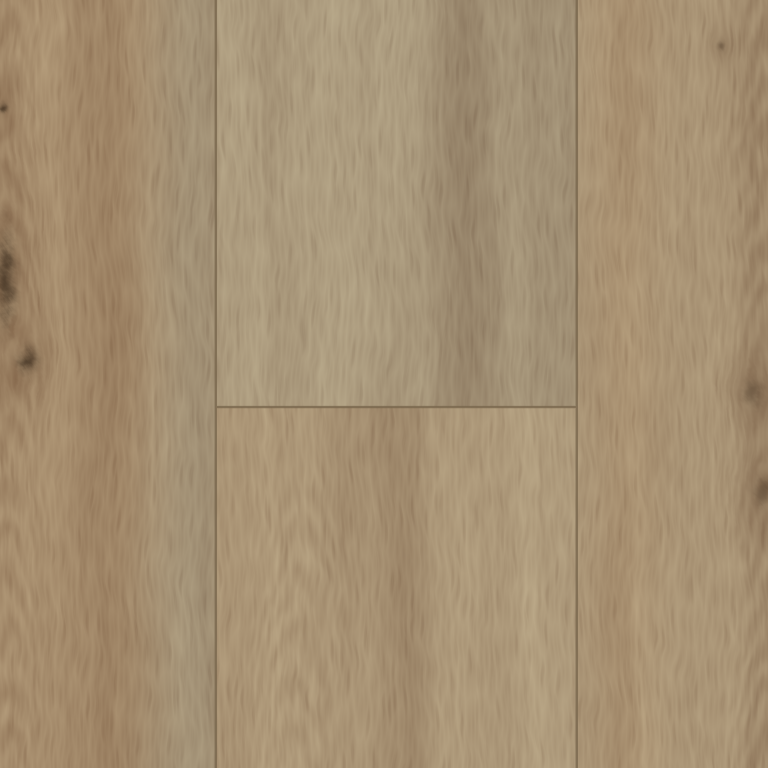
This texture is drawn by a WebGL 1 fragment shader. Its source:

```glsl
precision highp float;

uniform vec2 u_resolution;

const vec2 PLANK_SIZE = vec2(0.47, 2.0);
const vec2 PLANK_ORIGIN = vec2(0.281, 0.47);
const vec3 DARK_OAK = vec3(0.54, 0.45, 0.35);
const vec3 PALE_OAK = vec3(0.70, 0.63, 0.51);
const vec3 WARM_TINT = vec3(0.018, -0.006, -0.020);
const vec3 KNOT_BROWN = vec3(0.25, 0.19, 0.13);
const vec3 SEAM_BROWN = vec3(0.47, 0.40, 0.30);

float hash(vec2 p) {
  return fract(sin(dot(p, vec2(127.1, 311.7))) * 4375.85);
}

// Distance to the nearest scattered cell point
float cells(vec2 p) {
  vec2 cell = floor(p);
  float nearest = 2.0;
  for (int j = -1; j <= 1; j++) {
    for (int i = -1; i <= 1; i++) {
      vec2 c = cell + vec2(float(i), float(j));
      vec2 point = c + vec2(hash(c), hash(c + 37.3));
      nearest = min(nearest, distance(p, point));
    }
  }
  return nearest;
}

// Layered sines, each bent by a slower one
float waves(vec2 p, float seed) {
  float sum = 0.0;
  float gain = 0.5;
  for (int i = 0; i < 5; i++) {
    sum += gain * sin(p.x + seed + 1.4 * sin(p.y + 0.6 * p.x + seed * 1.7));
    p = p * 1.83 + vec2(2.1, 4.7);
    gain *= 0.65;
  }
  return sum;
}

float streak(float x, float centre, float width) {
  float d = (x - centre) / width;
  return exp(-d * d);
}

// Nested cathedral grain lines around a vertical axis
float arches(vec2 p, float axis, float steepness, float width) {
  float d = p.x - axis;
  float rings = sin(95.0 * (p.y + steepness * d * d));
  return rings * streak(p.x, axis, width);
}

// Tone and warmth across one plank
vec2 plankLook(float u, float column, float row) {
  if (column < -0.5) {
    float tone = 0.69 - 0.24 * streak(u, 0.69, 0.12) - 0.16 * streak(u, 0.40, 0.07);
    return vec2(tone, mix(0.9, -0.4, smoothstep(0.72, 0.95, u)));
  }
  if (column > 0.5) {
    float tone = 0.83 - 0.17 * streak(u, 0.13, 0.08) - 0.38 * streak(u, 0.53, 0.10);
    return vec2(tone, 0.35 + 0.4 * streak(u, 0.14, 0.1));
  }
  if (row < -0.5) {
    float tone = 0.89 - 0.40 * streak(u, 0.52, 0.10) - 0.16 * streak(u, 0.36, 0.06);
    return vec2(tone - 0.13 * streak(u, 0.06, 0.12), 0.5 - 0.3 * u);
  }
  float tone = 0.88 - 0.38 * streak(u, 0.69, 0.09) - 0.22 * smoothstep(0.6, 0.95, u);
  return vec2(tone, -0.2 - 0.3 * u);
}

// Knots along both sides: sideways grain push, core, smudge
vec3 knots(vec2 p) {
  vec3 total = vec3(0.0);
  for (int i = 0; i < 6; i++) {
    float side = mod(float(i), 2.0);
    float k = floor(float(i) * 0.5);
    float x = mix(0.036 / (1.0 + 4.0 * k), 0.995 - 0.014 * k * k, side);
    float y = mix(0.53, 0.36, side) + k * mix(0.055, -0.03, side)
            + k * k * mix(0.055, 0.16, side);
    float radius = k > 1.5 ? 0.005 : 0.011;
    float stretch = 1.3 + 3.0 * (1.0 - side) * k * (2.0 - k);
    vec2 d = (p - vec2(x, y)) / (radius * vec2(1.0, stretch));
    d += 0.35 * vec2(waves(p.yx * 90.0, k), waves(p * 110.0, side));
    float r2 = dot(d, d);
    total += vec3(-d.x * radius * 0.6 * exp(-0.1 * r2),
                  mix(0.75, 0.35, side) * exp(-r2), exp(-0.07 * r2));
  }
  return total;
}

void main() {
  vec2 p = gl_FragCoord.xy / u_resolution;

  // Staggered plank layout
  float column = floor((p.x - PLANK_ORIGIN.x) / PLANK_SIZE.x);
  vec2 grid = (p - PLANK_ORIGIN + vec2(0.0, mod(column, 2.0))) / PLANK_SIZE;
  float row = floor(grid.y);
  vec2 local = fract(grid);
  float seed = 6.28 * hash(vec2(column, row) + 5.0);

  // Grain flow and broad tone
  vec3 knot = knots(p);
  vec2 flow = p + vec2(knot.x + 0.006 * waves(vec2(p.y * 9.0, p.x * 12.0), seed), 0.0);
  float u = local.x + (flow.x - p.x) / PLANK_SIZE.x;
  vec2 look = plankLook(u, column, row);
  float tone = look.x + 0.11 * waves(flow * vec2(32.0, 3.5), seed);
  tone += 0.06 * waves(flow * vec2(150.0, 9.0), seed + 2.0);

  // Cathedral figure
  vec2 bent = flow + vec2(0.0, 0.025 * waves(p * vec2(45.0, 14.0), seed));
  float lower = 1.0 - smoothstep(0.28, 0.46, p.y);
  float middle = 1.0 - step(0.5, abs(column));
  tone += 0.11 * middle * lower * arches(bent, 0.39, 55.0, 0.055);
  tone += 0.13 * (1.0 - middle) * arches(bent, 0.01, 70.0, 0.04);
  tone += 0.15 * (1.0 - middle) * arches(bent, 1.01, 50.0, 0.055);

  // Fine fibres and short pores
  tone += 0.30 * (cells(flow * vec2(170.0, 20.0) + seed) - 0.48);
  float pore = cells(flow * vec2(90.0, 11.0) + seed * 3.0);
  tone -= 0.16 * (1.0 - smoothstep(0.08, 0.28, pore));
  tone -= 0.32 * min(knot.z, 1.0);

  vec3 color = mix(DARK_OAK, PALE_OAK, clamp(tone, -0.5, 1.2)) + look.y * WARM_TINT;
  color = mix(color, KNOT_BROWN, clamp(knot.y, 0.0, 0.8));

  // Narrow seams between planks
  vec2 edge = (0.5 - abs(local - 0.5)) * PLANK_SIZE;
  float blur = max(0.0016, 1.0 / min(u_resolution.x, u_resolution.y));
  float seam = 1.0 - smoothstep(0.0008, 0.0008 + blur, min(edge.x, edge.y));
  color = mix(color, SEAM_BROWN, 0.8 * seam);

  gl_FragColor = vec4(color, 1.0);
}
```
